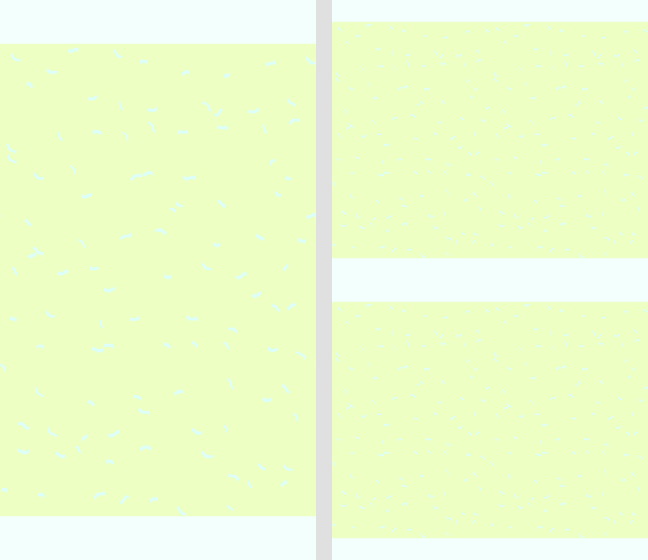
Left: one tile. Right: repeated 2 by 2.
This pattern is drawn by a Shadertoy shader. Its source:

```glsl
// Pale lime field strewn with small wavy aqua flecks, between two icy bands.

#define GRID vec2(9.0, 13.0)    // fleck cells across and up the field
#define BAND 0.078              // height of each band, share of the canvas
#define DENSITY 0.92            // share of cells that hold a fleck
#define FLECK_LENGTH 0.0165     // half length, in canvas widths
#define FLECK_WIDTH 0.0054      // half thickness, in canvas widths
#define WAVE 0.0032             // sideways swing of a fleck
#define SOFTNESS 0.0022         // half width of the fleck edge
#define FIELD_COLOR vec3(0.935, 1.0, 0.77)
#define BAND_COLOR vec3(0.95, 1.0, 0.99)
#define FLECK_COLOR vec3(0.865, 1.0, 0.98)

float hash(vec2 p) {
    return fract(sin(dot(p, vec2(127.1, 311.7))) * 43758.5453);
}

// Signed distance to a bent stroke; steep strokes are thinner.
float fleckDistance(vec2 p, vec2 id) {
    float angle = mix(-1.1, 0.6, hash(id + 3.7));
    float c = cos(angle), s = sin(angle);
    vec2 q = vec2(c * p.x + s * p.y, c * p.y - s * p.x);

    float phase = 6.2832 * hash(id + 8.3);
    q.y -= WAVE * sin(q.x * 150.0 + phase);

    float halfLength = FLECK_LENGTH * mix(0.6, 1.2, hash(id + 12.9));
    float halfWidth = FLECK_WIDTH * mix(0.4, 1.0, c * c);
    vec2 d = abs(q) - vec2(halfLength, halfWidth) + 0.002;
    return length(max(d, 0.0)) + min(max(d.x, d.y), 0.0) - 0.002;
}

// Coverage by the flecks of the nine nearest cells, wrapped sideways.
float flecks(vec2 fieldUv, vec2 fieldSize) {
    vec2 cell = fieldUv * GRID;
    vec2 base = floor(cell);
    float nearest = 1.0;
    for (int y = -1; y <= 1; y++) {
        for (int x = -1; x <= 1; x++) {
            vec2 corner = base + vec2(x, y);
            vec2 id = vec2(mod(corner.x, GRID.x), corner.y);
            if (hash(id + 21.4) > DENSITY) continue;
            vec2 jitter = vec2(hash(id + 31.6), hash(id + 47.2));
            vec2 center = corner + mix(vec2(0.08), vec2(0.92), jitter);
            vec2 offset = (cell - center) * fieldSize / GRID;
            nearest = min(nearest, fleckDistance(offset, id));
        }
    }
    float edge = max(SOFTNESS, 0.6 / iResolution.x);
    return 1.0 - smoothstep(-edge, edge, nearest);
}

void mainImage(out vec4 fragColor, in vec2 fragCoord) {
    vec2 uv = fragCoord / iResolution.xy;
    float fieldShare = 1.0 - 2.0 * BAND;
    vec2 fieldSize = vec2(1.0, fieldShare * iResolution.y / iResolution.x);
    vec2 fieldUv = vec2(uv.x, (uv.y - BAND) / fieldShare);

    // Flecks on the field
    vec3 color = mix(FIELD_COLOR, FLECK_COLOR, flecks(fieldUv, fieldSize));

    // Bands that meet across the top and bottom edges
    float pixel = 0.5 / iResolution.y;
    float inBand = smoothstep(-pixel, pixel, abs(uv.y - 0.5) - 0.5 * fieldShare);
    color = mix(color, BAND_COLOR, inBand);

    fragColor = vec4(color, 1.0);
}
```
